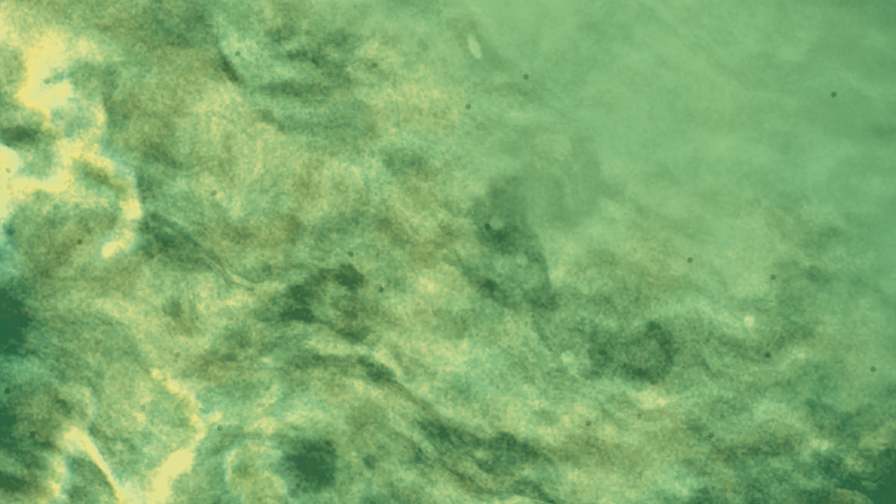
Write a WebGL 1 fragment shader that draws this texture.

```glsl
precision highp float;
// Shallow sea bed seen through green water: smooth sand meets rough, grainy sediment.
// Layered cellular noise forms clumps and relief; warped cell borders form the
// light ripples; one brightness value is finally mapped through a colour ramp.

uniform vec2 u_resolution;

const vec3 SHADOW = vec3(0.27, 0.47, 0.29);
const vec3 WATER = vec3(0.43, 0.645, 0.415);
const vec3 SAND = vec3(0.53, 0.75, 0.51);
const vec3 GLOW = vec3(0.70, 0.84, 0.57);
const vec3 OCHRE_SHIFT = vec3(0.085, 0.005, -0.025);
const vec3 TEAL_SHIFT = vec3(-0.12, -0.02, 0.03);

vec3 hash3(vec2 p) {
  vec3 q = fract(p.xyx * vec3(0.1031, 0.1030, 0.0973));
  q += dot(q, q.yxz + 33.33);
  return fract((q.xxy + q.yzz) * q.zyx);
}

vec2 rotate(vec2 p, float angle) {
  float c = cos(angle), s = sin(angle);
  return vec2(c * p.x - s * p.y, s * p.x + c * p.y);
}

// Smooth cellular noise: randomly weighted soft blobs, one per cell.
float blobNoise(vec2 p) {
  vec2 cell = floor(p);
  vec2 sum = vec2(0.01, 0.02);
  for (int j = -1; j <= 1; j++) {
    for (int i = -1; i <= 1; i++) {
      vec2 id = cell + vec2(float(i), float(j));
      vec3 rnd = hash3(id);
      vec2 d = id + rnd.xy - p;
      float k = max(1.0 - dot(d, d), 0.0);
      sum += k * k * k * vec2(rnd.z, 1.0);
    }
  }
  return sum.x / sum.y;
}

float layeredNoise(vec2 p) {
  float total = 0.0, weight = 0.5;
  for (int i = 0; i < 5; i++) {
    total += weight * blobNoise(p);
    p = rotate(p, 0.5) * 2.05 + 17.3;
    weight *= 0.56;
  }
  return total / 1.074;
}

// Nearest distance, second distance and random id of the nearest cell.
vec3 cellDistances(vec2 p) {
  vec2 cell = floor(p);
  vec3 best = vec3(8.0, 8.0, 0.0);
  for (int j = -1; j <= 1; j++) {
    for (int i = -1; i <= 1; i++) {
      vec2 id = cell + vec2(float(i), float(j));
      vec3 rnd = hash3(id + 71.0);
      float d = length(id + rnd.xy - p);
      if (d < best.x) best = vec3(d, best.x, rnd.z);
      else best.y = min(best.y, d);
    }
  }
  return best;
}

float caustic(vec2 p, float width) {
  vec3 cells = cellDistances(p);
  return 1.0 - smoothstep(0.0, width, cells.y - cells.x);
}

vec3 toneRamp(float t) {
  vec3 c = mix(SHADOW, WATER, clamp(t / 0.45, -0.35, 1.0));
  c = mix(c, SAND, smoothstep(0.42, 0.78, t));
  return mix(c, GLOW, clamp((t - 0.75) / 0.3, 0.0, 1.5));
}

void main() {
  vec2 uv = gl_FragCoord.xy / u_resolution;
  vec2 p = gl_FragCoord.xy / u_resolution.y;

  // Large forms and the slanting border of the rough ground.
  float broad = layeredNoise(p * 2.2 + 5.0);
  vec2 warp = vec2(broad, blobNoise(p * 5.0 + 40.0)) - 0.5;
  float border = (1.5 - 0.8 * p.x - p.y) / 1.28;
  float rough = smoothstep(-0.22, 0.2, border + 0.7 * warp.x);

  // Clumps stretched along the slope, lit from the upper left.
  vec2 q = rotate(p + 0.09 * warp, 0.4) * vec2(7.0, 11.0);
  float height = layeredNoise(q);
  float relief = height - layeredNoise(q + vec2(-0.18, 0.34));
  float clump = smoothstep(0.53, 0.71, layeredNoise(q * 0.8 + 91.0));
  float grain = blobNoise(p * 165.0) - 0.5;
  float patches = smoothstep(0.36, 0.64, layeredNoise(p * 4.5 + 23.0));

  // Brightness of sand and sediment.
  float smoothTone = 0.67 + 0.45 * warp.x + 0.25 * relief + 0.04 * grain;
  float roughTone = 0.55 + 0.75 * (height - 0.5) + 0.95 * relief
    - 0.42 * clump + 0.16 * (patches - 0.5) + 0.25 * grain;
  float tone = mix(smoothTone, roughTone, 0.12 + 0.88 * rough);

  // Refracted light, strongest on the left, and a soft sunny bank.
  float leftLight = 1.0 - smoothstep(0.25, 0.95, p.x);
  float gleam = smoothstep(0.46, 0.7, blobNoise(p * 4.0 + 8.0));
  vec2 ripple = p * 4.2 + 2.2 * warp;
  float light = leftLight * gleam * (0.2 + 0.55 * caustic(ripple, 0.32));
  vec2 bank = (p - vec2(1.0, 0.25)) / vec2(0.28, 0.22);
  tone += light + 0.14 * exp(-dot(bank, bank));

  // Sparse pale shells and tiny dark stones.
  vec3 shell = cellDistances(p * 6.0 + 0.5 * warp);
  tone += 0.35 * step(0.86, shell.z) * (1.0 - smoothstep(0.04, 0.1, shell.x));
  vec3 stone = cellDistances(p * 11.0 + 31.0);
  tone -= 0.4 * step(0.87, stone.z) * (1.0 - smoothstep(0.03, 0.09, stone.x));

  // Deep water closes in at the edges.
  vec2 hollow = (p - vec2(0.0, 0.36)) / vec2(0.13, 0.22);
  float deep = 0.65 * exp(-dot(hollow, hollow));
  deep += 0.28 * smoothstep(0.74, 1.05, uv.x) + 0.16 * smoothstep(0.3, 0.0, uv.y);
  tone -= 0.75 * deep;

  // Colour: ochre sediment, teal depth and faint split light at the ripples.
  vec3 color = toneRamp(tone);
  float ochre = (0.2 + 0.8 * rough) * (0.25 + 0.75 * patches) * (1.0 - 0.6 * clump);
  color += OCHRE_SHIFT * clamp(ochre + 0.7 * grain * rough + light, 0.0, 1.3);
  color += TEAL_SHIFT * deep;
  float fringe = caustic(ripple + 0.06, 0.3) - caustic(ripple - 0.06, 0.3);
  color += vec3(0.05, 0.0, -0.05) * fringe * leftLight * gleam;
  gl_FragColor = vec4(clamp(color, 0.0, 1.0), 1.0);
}
```
